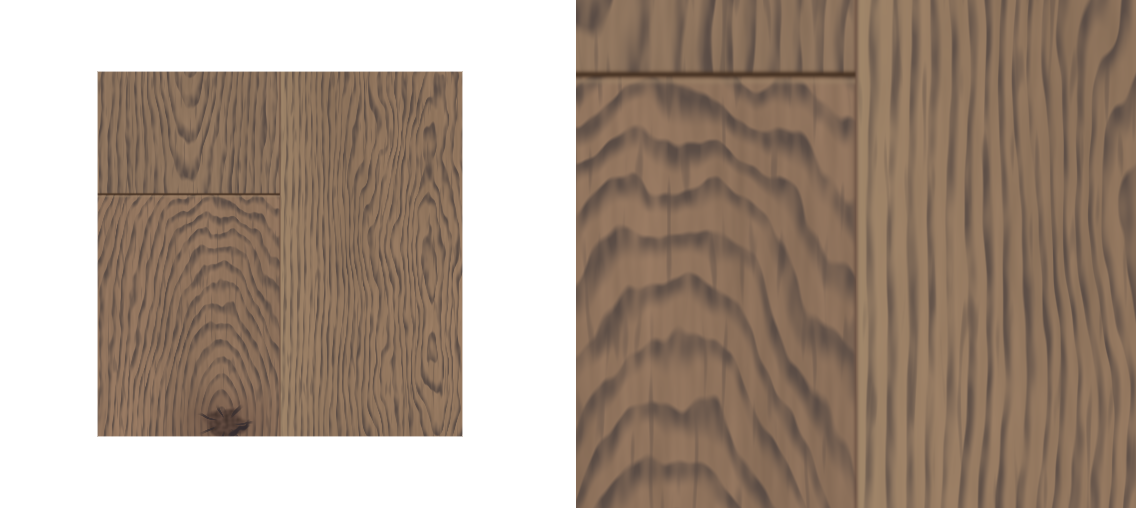
Left, the full canvas; right, a detail of the centre.
A WebGL 2 fragment shader for this texture:

```glsl
#version 300 es
precision highp float;

uniform vec2 u_resolution;
out vec4 fragColor;

vec2 gradientAt(vec2 cell) {
  float a = 6.2832 * fract(sin(dot(cell, vec2(127.1, 311.7))) * 4375.85);
  return vec2(cos(a), sin(a));
}

// Gradient noise, roughly -0.7 to 0.7
float noise(vec2 p) {
  vec2 i = floor(p), f = p - i;
  vec2 u = f * f * f * (f * (f * 6.0 - 15.0) + 10.0);
  vec2 e = vec2(1.0, 0.0);
  float low = mix(dot(gradientAt(i), f), dot(gradientAt(i + e), f - e), u.x);
  float high = mix(dot(gradientAt(i + e.yx), f - e.yx), dot(gradientAt(i + 1.0), f - 1.0), u.x);
  return mix(low, high, u.y);
}

// Growth rings: long ellipses around a heart, bent by noise
float ringField(vec2 p, vec2 heart, float stretch, float bend) {
  vec2 d = (p - heart) * vec2(1.0, stretch);
  float warp = noise(p * vec2(7.0, 2.5) + heart * 31.0) * 0.045
             + noise(p * vec2(19.0, 7.0) + heart * 17.0) * 0.016
             + noise(p * vec2(60.0, 22.0)) * 0.004;
  return length(d) + warp * bend;
}

// Late wood: soft on one side, sharp on the other
float lateWood(float rings, float width) {
  float s = fract(rings);
  return smoothstep(1.0 - width, 0.82, s) * (1.0 - smoothstep(0.86, 1.0, s));
}

vec3 wood(vec2 p) {
  const vec3 LIGHT = vec3(0.575, 0.470, 0.378);
  const vec3 DARK = vec3(0.355, 0.300, 0.272);
  const vec3 HONEY = vec3(0.635, 0.535, 0.420);
  const vec3 UMBER = vec3(0.400, 0.300, 0.250);
  const vec2 KNOT = vec2(0.35, 0.035);

  bool right = p.x > 0.5;
  bool upper = !right && p.y > 0.664;
  float plank = right ? 2.0 : upper ? 1.0 : 0.0;

  // Each plank has its own heart and ring spacing
  float rings;
  if (right) {
    float calm = smoothstep(0.56, 0.78, p.x);
    rings = ringField(p, vec2(0.92, 0.40), 0.13, mix(0.35, 1.25, calm)) * 58.0;
  } else if (upper) {
    rings = ringField(p, vec2(0.25, 1.12), 0.17, 0.7) * 50.0;
  } else {
    float calm = smoothstep(0.05, 0.3, distance(p, KNOT));
    rings = ringField(p, KNOT - vec2(0.01, 0.0), 0.40, mix(0.25, 0.85, calm)) * 52.0;
  }

  // Base tone: broad drift and fine fibres
  vec2 q = p + plank * vec2(3.7, 5.3);
  float drift = noise(q * vec2(6.0, 1.6));
  float fibre = noise(q * vec2(95.0, 5.0)) + 0.6 * noise(q * vec2(150.0, 22.0));
  vec3 color = LIGHT * (1.0 + 0.10 * drift + 0.07 * fibre);
  color *= right ? vec3(0.99, 0.98, 0.97) : upper ? vec3(0.97) : vec3(1.0, 0.98, 0.98);

  // Pale sapwood along the joint
  float sap = right ? exp(-(p.x - 0.5) * 13.0) : 0.0;
  color = mix(color, HONEY, 0.75 * sap);

  // Grain lines broken up by pores
  float wear = noise(q * vec2(24.0, 9.0));
  float pores = noise(q * vec2(105.0, 26.0));
  float line = lateWood(rings, 0.62 + 0.25 * wear);
  float strength = clamp(0.66 + 0.55 * wear + 0.75 * pores, 0.15, 1.0);
  color = mix(color, DARK, line * strength * (1.0 - 0.35 * sap));
  float fleck = smoothstep(0.22, 0.5, noise(q * vec2(120.0, 13.0) + 40.0));
  color = mix(color, DARK, 0.4 * fleck);

  // Knot with a stained halo and dark radial checks
  if (plank < 0.5) {
    vec2 k = (p - KNOT) * vec2(1.0, 1.35);
    float r = length(k) + 0.018 * noise(p * 28.0);
    float angle = atan(k.y, k.x);
    color = mix(color, UMBER, 0.62 * exp(-r * r * 75.0));
    float core = 1.0 - smoothstep(0.042, 0.062, r);
    color = mix(color, vec3(0.31, 0.235, 0.205) * (1.0 + 0.4 * noise(p * 75.0)), 0.85 * core);
    float checks = smoothstep(0.75, 0.97, cos(angle * 7.0 + 2.0 * noise(p * 22.0)));
    checks *= smoothstep(0.02, 0.04, r) * (1.0 - smoothstep(0.055, 0.08, r));
    vec2 c = p - KNOT - vec2(0.037, -0.018);
    float split = 1.0 - smoothstep(0.004, 0.012, abs(c.y - 0.6 * c.x + 0.012 * noise(p * 50.0)));
    split *= 1.0 - smoothstep(0.02, 0.034, abs(c.x));
    color = mix(color, vec3(0.19, 0.165, 0.18), max(0.7 * checks, 0.9 * split));
  }

  // Joints between planks, with a lit bevel beside each
  float upright = p.x - 0.5;
  color = mix(color, HONEY, 0.5 * exp(-pow((upright - 0.005) / 0.004, 2.0)));
  color = mix(color, UMBER, 0.65 * exp(-pow(upright / 0.0022, 2.0)));
  float level = p.y - 0.664;
  float leftSide = 1.0 - smoothstep(0.498, 0.501, p.x);
  color = mix(color, HONEY, 0.4 * leftSide * exp(-pow((level + 0.006) / 0.003, 2.0)));
  color = mix(color, vec3(0.27, 0.19, 0.13), 0.9 * leftSide * exp(-pow(level / 0.003, 2.0)));
  return color;
}

void main() {
  // One square sample; its plain white margin wraps on all sides
  vec2 p = (gl_FragCoord.xy - 0.5 * u_resolution) / (0.718 * u_resolution.y);
  float pixel = 1.0 / (0.718 * u_resolution.y);
  float edge = max(abs(p.x), abs(p.y)) - 0.5;
  float inside = 1.0 - smoothstep(-pixel, pixel, edge);
  fragColor = vec4(mix(vec3(1.0), wood(p + 0.5), inside), 1.0);
}
```
